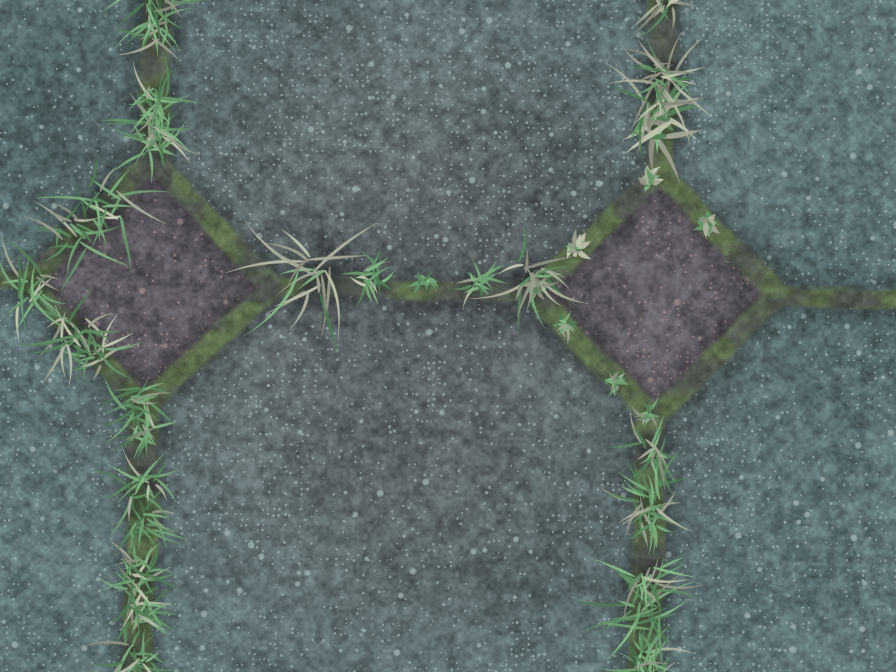
This texture is drawn by a WebGL 2 fragment shader. Its source:

```glsl
#version 300 es
precision highp float;
// Weathered paving: large octagons with small diamonds between them, on a
// slightly skewed square lattice. Distance functions cut the joints, noise
// grains the stone, and loops of bent blades grow grass along the joints.
uniform vec2 u_resolution;
out vec4 outColor;

const float PITCH = 0.754;          // lattice spacing, in canvas heights
const float DIAMOND = 0.162;        // half diagonal of a small stone
const vec3 STONE_TEAL = vec3(0.37, 0.455, 0.46);
const vec3 STONE_GREY = vec3(0.36, 0.395, 0.40);
const vec3 STONE_PLUM = vec3(0.40, 0.385, 0.41);
const vec3 FLECK = vec3(0.62, 0.69, 0.69);
const vec3 FLECK_PINK = vec3(0.62, 0.54, 0.55);
const vec3 SOIL = vec3(0.31, 0.335, 0.31);
const vec3 MOSS = vec3(0.36, 0.43, 0.30);
const vec3 GRASS_DARK = vec3(0.30, 0.47, 0.32);
const vec3 GRASS_PALE = vec3(0.53, 0.73, 0.54);
const vec3 STRAW = vec3(0.70, 0.72, 0.64);

float hash(vec2 p) {
  return fract(sin(dot(p, vec2(127.1, 311.7))) * 43758.545);
}

float noise(vec2 p) {
  vec2 i = floor(p), f = fract(p);
  f = f * f * (3.0 - 2.0 * f);
  return mix(mix(hash(i), hash(i + vec2(1, 0)), f.x),
             mix(hash(i + vec2(0, 1)), hash(i + vec2(1, 1)), f.x), f.y);
}

float fbm(vec2 p) {
  float sum = 0.0, gain = 0.5;
  for (int i = 0; i < 4; i++) {
    sum += gain * noise(p);
    p = p * 2.03 + 17.3;
    gain *= 0.5;
  }
  return sum;
}

// Soft round grains, one per cell, kept for a given share of the cells.
float flecks(vec2 p, float share) {
  vec2 cell = floor(p);
  vec2 centre = 0.3 + 0.4 * vec2(hash(cell + 3.1), hash(cell + 8.7));
  float radius = mix(0.18, 0.42, hash(cell + 5.3));
  float dist = length(fract(p) - centre);
  return step(hash(cell), share) * smoothstep(radius, radius * 0.4, dist);
}

// Signed distance to a diamond centred on the origin.
float diamond(vec2 q) {
  return (abs(q.x) + abs(q.y) - DIAMOND) * 0.7071;
}

vec3 stone(vec2 p, vec2 id, float isDiamond) {
  float centre = smoothstep(0.7, 0.1, length((p - vec2(0.38, -0.06)) * vec2(1.0, 0.8)));
  vec3 color = mix(STONE_TEAL, STONE_GREY, centre);
  color = mix(color, STONE_PLUM, isDiamond);
  color *= 0.97 + 0.07 * hash(id + 2.0);
  float grain = 0.6 * (fbm(p * 75.0) - 0.47) + 0.22 * (noise(p * 210.0) - 0.5);
  color *= 0.98 + grain + 0.35 * (fbm(p * 5.0) - 0.47);
  vec3 fleck = mix(FLECK, FLECK_PINK, isDiamond);
  float wear = smoothstep(0.3, 0.65, fbm(p * 9.0 + 4.0));
  color = mix(color, fleck, 0.65 * flecks(p * 125.0, 0.08 + 0.25 * wear));
  return mix(color, fleck, 0.8 * flecks(p * 58.0 + 9.0, 0.05));
}

// Coverage of one tapering blade that starts at the origin and bends sideways.
float blade(vec2 p, float angle, float len, float bend, float width, float aa) {
  vec2 dir = vec2(cos(angle), sin(angle));
  float u = dot(p, dir) / len;
  float v = dot(p, vec2(-dir.y, dir.x)) - bend * len * u * u;
  float halfWidth = width * sqrt(max(u, 0.0)) * (1.0 - u) * 2.0;
  return step(0.0, u) * step(u, 1.0) * smoothstep(aa, -aa, abs(v) - halfWidth);
}

vec3 tuft(vec3 color, vec2 p, float reach, float dry, float width, float seed, float aa) {
  if (length(p) > reach * 1.7) return color;
  color *= 1.0 - 0.28 * smoothstep(reach * 0.75, 0.0, length(p));
  for (int i = 0; i < 20; i++) {
    vec2 key = vec2(float(i), seed);
    float angle = 6.2832 * hash(key), tone = hash(key + 0.3);
    float len = reach * mix(0.35, 1.15, hash(key + 0.7));
    vec2 root = reach * 0.6 * (vec2(hash(key + 1.1), hash(key + 1.9)) - 0.5);
    float cover = blade(p - root, angle, len, hash(key + 2.3) - 0.5, width, aa);
    vec3 leaf = mix(GRASS_DARK, GRASS_PALE, tone);
    leaf = mix(leaf, STRAW * (0.75 + 0.35 * tone), step(hash(key + 3.7), dry));
    color = mix(color, leaf, cover);
  }
  return color;
}

void main() {
  float aa = 1.0 / u_resolution.y;
  vec2 p = gl_FragCoord.xy / u_resolution.y - vec2(0.222, 0.578);
  p += vec2(-0.03 * p.y, 0.022 * p.x);

  // Stones and joints; noise roughens every edge.
  vec2 rough = p + 0.016 * (vec2(fbm(p * 14.0), fbm(p * 14.0 + 31.0)) - 0.47);
  vec2 q = mod(rough + 0.5 * PITCH, PITCH) - 0.5 * PITCH;
  float small = diamond(q);
  float large = min(small - 0.03, min(abs(q.x) - 0.021, abs(q.y) - 0.013));
  float depth = max(-small, large);
  float isDiamond = step(small, 0.01);
  vec2 id = mix(floor(rough / PITCH), floor(rough / PITCH + 0.5) + 20.0, isDiamond);
  vec3 color = stone(p, id, isDiamond);
  color *= mix(0.8, 1.0, smoothstep(0.0, 0.035, depth));
  vec3 joint = mix(SOIL, MOSS, smoothstep(0.3, 0.6, fbm(p * 18.0)));
  joint *= 0.72 + 0.6 * fbm(p * 90.0);
  color = mix(joint, color, smoothstep(-0.004, 0.006, depth));

  // Grass down both upright joints, following the sides of the diamonds.
  for (int i = 0; i < 36; i++) {
    float column = float(i / 18), seed = float(i) + 1.0;
    float y = mix(-0.6, 0.44, (float(i % 18) + hash(vec2(seed, 4.0))) / 18.0);
    float side = y > 0.04 && hash(vec2(seed, 6.0)) > 0.45 ? 1.0 : -1.0;
    float x = PITCH * column + side * max(0.0, 0.185 - abs(y));
    float lush = mix(1.0, smoothstep(0.16, 0.24, abs(y)), column);
    float reach = mix(0.02, mix(0.045, 0.085, hash(vec2(seed, 9.0))), lush);
    float top = column * step(0.0, y);
    float width = mix(0.0028, 0.0055, top * step(y, 0.3));
    color = tuft(color, p - vec2(x, y), reach, 0.25 + 0.35 * top, width, seed, aa);
  }
  // Dry tufts at both ends of the level joint, small green ones between.
  for (int i = 0; i < 5; i++) {
    float t = float(i) / 4.0, ends = pow(abs(2.0 * t - 1.0), 2.0);
    float reach = mix(0.022, 0.105 - 0.03 * t, ends);
    vec2 root = vec2(mix(0.25, 0.57, t), 0.012 + 0.01 * ends);
    color = tuft(color, p - root, reach, 0.7 * ends, 0.003, 60.0 + float(i), aa);
  }
  outColor = vec4(color, 1.0);
}
```
